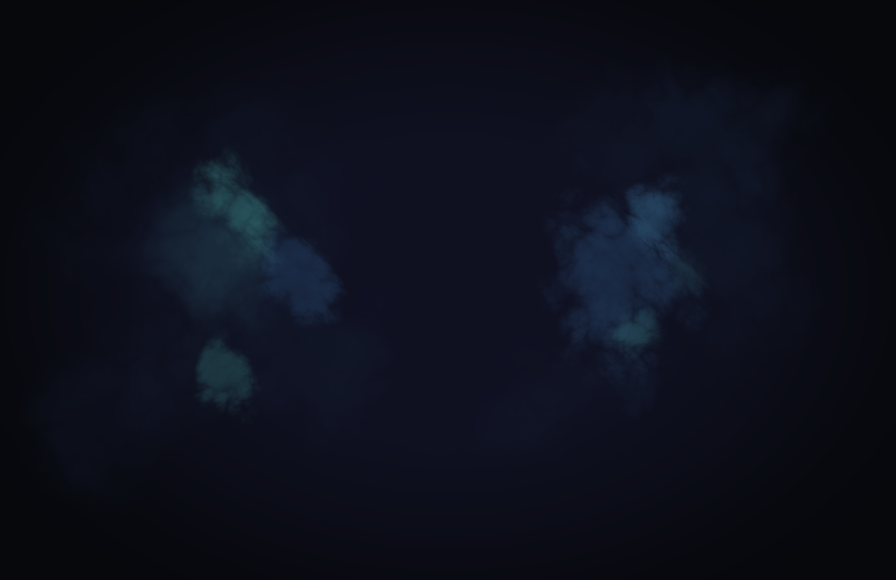
Give the GLSL for this background, as a Shadertoy shader.

```glsl
// Two banks of teal and blue smoke glowing on a dark navy field.
// Soft tilted ellipses are eroded by billowing cellular noise, bent by
// layered sines, and blended from faint haze up to the bright puffs.

const vec3 NAVY  = vec3(0.060, 0.066, 0.130);
const vec3 NIGHT = vec3(0.025, 0.030, 0.045);
const vec3 HAZE  = vec3(0.070, 0.100, 0.172);
const vec3 BLUE  = vec3(0.110, 0.185, 0.295);
const vec3 SKY   = vec3(0.150, 0.275, 0.390);
const vec3 SLATE = vec3(0.110, 0.195, 0.255);
const vec3 TEAL  = vec3(0.170, 0.370, 0.390);

vec2 hash2(vec2 cell) {
    vec3 h = fract(cell.xyx * vec3(0.1031, 0.1030, 0.0973));
    h += dot(h, h.yzx + 33.33);
    return fract((h.xx + h.yz) * h.zy);
}

// Rounded domes around scattered points, 0 to 1
float domes(vec2 p) {
    vec2 cell = floor(p), local = fract(p);
    float nearest = 1.0;
    for (int y = -1; y <= 1; y++)
    for (int x = -1; x <= 1; x++) {
        vec2 offset = vec2(x, y);
        vec2 delta = offset + hash2(cell + offset) - local;
        nearest = min(nearest, dot(delta, delta));
    }
    return 1.0 - nearest;
}

// Stacked domes of shrinking size, centred near zero
float billow(vec2 p) {
    float sum = 0.0, weight = 0.5;
    mat2 turn = mat2(0.8, 0.6, -0.6, 0.8);
    for (int i = 0; i < 5; i++) {
        sum += weight * (domes(p) - 0.73);
        p = turn * p * 2.03 + 7.3;
        weight *= 0.56;
    }
    return sum;
}

// Small swirling displacement
vec2 sineWarp(vec2 p) {
    vec2 shift = vec2(0.0);
    float frequency = 11.0;
    for (int i = 0; i < 4; i++) {
        shift += sin((p.yx + shift.yx) * frequency + vec2(0.7, 2.1) * float(i)) / frequency;
        frequency *= 1.9;
    }
    return shift * 0.16;
}

// Blend one eroded ellipse of smoke over the colour below
vec3 smoke(vec3 base, vec2 p, vec2 center, vec2 radius, float tilt,
           float puff, float softness, vec3 tint, float opacity) {
    vec2 q = p - center;
    float c = cos(tilt), s = sin(tilt);
    q = vec2(c * q.x + s * q.y, c * q.y - s * q.x);
    float depth = 1.0 - length(q / radius) + 1.1 * puff;
    float density = smoothstep(0.0, softness, depth);
    float shade = clamp(0.85 + 0.9 * puff, 0.4, 1.2);
    return mix(base, tint, clamp(density * shade * opacity, 0.0, 1.0));
}

void mainImage(out vec4 fragColor, in vec2 fragCoord) {
    vec2 uv = fragCoord / iResolution.xy;
    vec2 p = vec2(uv.x * 1.542, uv.y);

    // Navy field with dark borders
    vec2 v = uv * 2.0 - 1.0;
    float border = smoothstep(0.35, 1.25, length(v * vec2(1.0, 0.92)));
    vec3 color = mix(NAVY, NIGHT, border);

    vec2 w = p + sineWarp(p);
    float broad = billow(w * 6.0);
    float fine = billow(w * 15.0 + 4.0);

    // Wide faint haze
    color = smoke(color, w, vec2(0.37, 0.57), vec2(0.29, 0.29), 0.2, broad, 1.0, HAZE, 0.60);
    color = smoke(color, w, vec2(0.18, 0.29), vec2(0.18, 0.15), 0.4, broad, 0.9, HAZE, 0.35);
    color = smoke(color, w, vec2(0.53, 0.35), vec2(0.14, 0.13), 0.0, broad, 0.7, HAZE, 0.50);
    color = smoke(color, w, vec2(0.90, 0.31), vec2(0.19, 0.12), 0.2, broad, 0.9, HAZE, 0.40);
    color = smoke(color, w, vec2(1.19, 0.76), vec2(0.23, 0.14), 0.3, broad, 0.8, HAZE, 0.65);
    color = smoke(color, w, vec2(1.25, 0.57), vec2(0.16, 0.19), 0.0, broad, 0.9, HAZE, 0.55);
    color = smoke(color, w, vec2(1.09, 0.33), vec2(0.05, 0.06), 0.0, fine, 0.7, HAZE, 0.60);

    // Left bank
    color = smoke(color, w, vec2(0.37, 0.55), vec2(0.12, 0.17), -0.3, broad, 1.1, SLATE, 0.75);
    color = smoke(color, w, vec2(0.50, 0.51), vec2(0.075, 0.09), 0.3, fine, 0.6, BLUE, 0.80);
    color = smoke(color, w, vec2(0.375, 0.34), vec2(0.048, 0.095), 0.35, fine, 0.6, TEAL, 0.48);
    color = smoke(color, w, vec2(0.415, 0.62), vec2(0.068, 0.105), 0.2, fine, 0.9, TEAL, 0.80);

    // Right bank
    color = smoke(color, w, vec2(1.06, 0.51), vec2(0.13, 0.18), -0.1, fine, 0.8, BLUE, 0.85);
    color = smoke(color, w, vec2(1.175, 0.54), vec2(0.04, 0.06), -0.3, fine, 0.9, SLATE, 0.70);
    color = smoke(color, w, vec2(1.14, 0.62), vec2(0.06, 0.075), -0.4, fine, 0.8, SKY, 0.80);
    color = smoke(color, w, vec2(1.09, 0.42), vec2(0.05, 0.055), -0.4, fine, 0.8, TEAL, 0.40);

    fragColor = vec4(color, 1.0);
}
```
